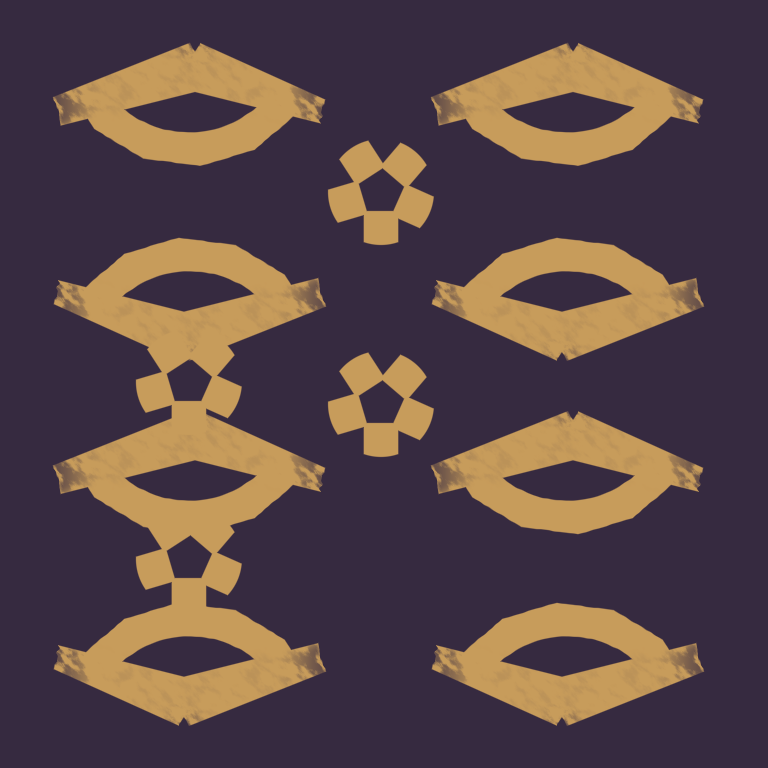
Give the GLSL for this pattern, as a Shadertoy shader.

```glsl
float hash(vec2 p) {
    vec3 q = fract(vec3(p.xyx) * 0.1031);
    q += dot(q, q.yzx + 33.33);
    return fract((q.x + q.y) * q.z);
}

float noise(vec2 p) {
    vec2 i = floor(p), f = fract(p);
    f = f * f * (3.0 - 2.0 * f);
    return mix(mix(hash(i), hash(i + vec2(1, 0)), f.x),
               mix(hash(i + vec2(0, 1)), hash(i + vec2(1, 1)), f.x), f.y);
}

float fbm(vec2 p) {
    float sum = 0.0, amp = 0.5;
    for (int i = 0; i < 4; i++) {
        sum += amp * noise(p);
        p = mat2(1.6, 1.2, -1.2, 1.6) * p + 7.3;
        amp *= 0.5;
    }
    return sum;
}

// Tapered chevron with a notched peak and slanted ends
float chevron(vec2 p) {
    float x = p.x - 0.0072, u = abs(x);
    float top = (p.y - 0.0824 + u * (x < 0.0 ? 0.397 : 0.452)) * 0.92;
    float bottom = (0.0156 - 0.25 * u - p.y) * 0.97;
    float rough = (noise(p * 190.0) - 0.5) * 0.005;
    float left = -0.1764 + (0.0091 - p.y) * 0.286 - p.x + rough;
    float right = p.x - 0.1764 + (0.0065 - p.y) * 0.2 + rough;
    float notch = ((p.y - 0.068) * 0.55 - u) * 0.88 + rough * 0.4;
    return max(max(max(top, bottom), max(left, right)), notch);
}

// Lower bow: round inside, faceted outside
float bow(vec2 p) {
    vec2 r = p - vec2(-0.0007, 0.0977);
    float facet = mod(atan(r.x, -r.y) - 0.08, 0.419) - 0.2095;
    float outer = length(r) * cos(facet) / cos(0.2095) - 0.179;
    float ring = max(outer * 0.98, 0.1345 - length(r));
    return max(ring + (noise(p * 120.0) - 0.5) * 0.0012, p.y - 0.005);
}

// Five square petals trimmed by a circle
float flower(vec2 p) {
    float d = 1.0;
    for (int i = 0; i < 5; i++) {
        float a = float(i) * 1.283;
        vec2 dir = -vec2(sin(a), cos(a));
        float along = dot(p, dir), across = dot(p, vec2(-dir.y, dir.x));
        d = min(d, max(0.0247 - along, abs(across) - 0.0225));
    }
    return max(d, length(p) - 0.069);
}

// Worn streaks, strongest at the ends and the peak
float wear(vec2 p) {
    float ends = smoothstep(0.11, 0.18, abs(p.x));
    float peak = 1.0 - smoothstep(0.0, 0.035, length(p - vec2(0.0072, 0.08)));
    float streak = fbm(vec2(p.x + p.y, (p.y - p.x) * 0.5) * 85.0);
    float place = max(ends, peak);
    float band = smoothstep(-0.01, 0.015, p.y + 0.25 * abs(p.x) - 0.01);
    return smoothstep(0.48, 0.78, streak + place * 0.12) * (0.08 + 0.6 * place) * band;
}

void mainImage(out vec4 fragColor, in vec2 fragCoord) {
    float size = min(iResolution.x, iResolution.y);
    vec2 uv = (fragCoord - 0.5 * iResolution.xy) / size + 0.5;
    float px = 0.8 / size;
    vec3 plum = vec3(0.212, 0.163, 0.25), gold = vec3(0.78, 0.61, 0.355);
    vec3 col = plum;

    // Eyes: two columns, every second row turned half round
    vec4 rows = vec4(0.8646, 0.6098, 0.385, 0.1345);
    for (int i = 0; i < 8; i++) {
        int row = i / 2;
        vec2 centre = vec2(i % 2 == 0 ? 0.2467 : 0.7389, rows[row]);
        vec2 q = (uv - centre) * (row % 2 == 0 ? 1.0 : -1.0);
        if (abs(q.x) > 0.2 || abs(q.y) > 0.1) continue;
        float d = min(chevron(q), bow(q));
        vec3 paint = mix(gold, plum, wear(q));
        col = mix(col, paint, 1.0 - smoothstep(-px, px, d));
    }

    // Flowers: a middle pair and a left pair
    for (int i = 0; i < 4; i++) {
        float step01 = float(i % 2);
        vec2 centre = i < 2 ? vec2(0.4961, 0.75 - 0.276 * step01)
                            : vec2(0.246, 0.5026 - 0.2305 * step01);
        col = mix(col, gold, 1.0 - smoothstep(-px, px, flower(uv - centre)));
    }
    fragColor = vec4(col, 1.0);
}
```
